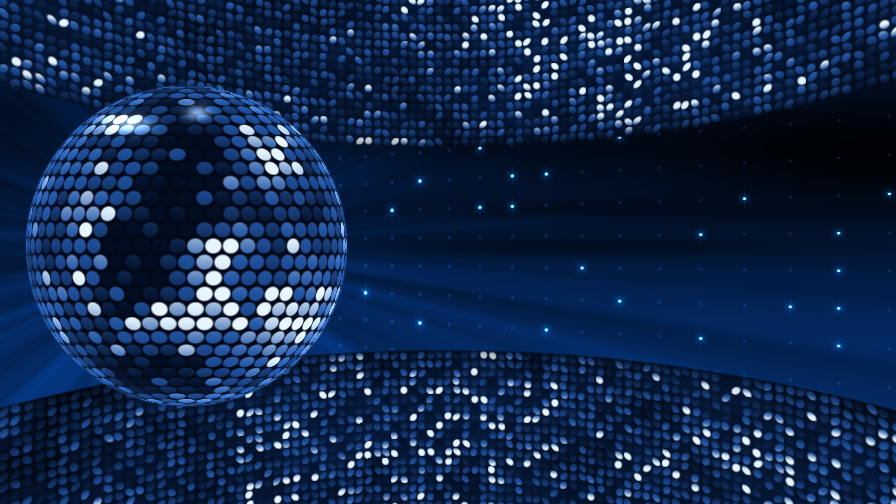
Write a Shadertoy shader that draws this background.

```glsl
float hash(vec2 p) {
    return fract(sin(dot(p, vec2(127.1, 311.7))) * 43758.5453);
}

float noise(vec2 p) {
    vec2 i = floor(p), f = fract(p);
    f = f * f * (3.0 - 2.0 * f);
    return mix(mix(hash(i), hash(i + vec2(1, 0)), f.x),
               mix(hash(i + vec2(0, 1)), hash(i + vec2(1, 1)), f.x), f.y);
}

float blob(vec2 p, vec2 center, vec2 size) {
    vec2 d = (p - center) / size;
    return exp(-dot(d, d));
}

// Navy to blue to icy white
vec3 blueRamp(float b) {
    vec3 c = mix(vec3(0.008, 0.05, 0.13), vec3(0.13, 0.33, 0.64), smoothstep(0.0, 0.55, b));
    return mix(c, vec3(0.9, 0.96, 1.0), smoothstep(0.46, 0.92, b));
}

// Dark hall with rays fanning out from the ball
vec3 hall(vec2 p, vec2 q) {
    vec2 dir = normalize(q);
    float rays = noise(dir * 16.0 + 3.0) * 0.6 + noise(dir * 41.0) * 0.4;
    vec3 c = mix(vec3(0.008, 0.085, 0.21), vec3(0.012, 0.165, 0.39), smoothstep(0.6, 0.2, p.y));
    c *= 0.78 + 0.4 * rays;
    c *= 1.0 - 0.9 * blob(p, vec2(1.75, 0.7), vec2(0.55, 0.13));
    c *= 1.0 - 0.5 * blob(p, vec2(0.95, 0.72), vec2(0.5, 0.05));
    c *= 1.0 - 0.5 * blob(p, vec2(1.1, 0.51), vec2(0.5, 0.022));
    c *= 1.0 - 0.4 * blob(p, vec2(1.2, 0.585), vec2(0.45, 0.02));
    c *= 1.0 - 0.4 * blob(p, vec2(0.0, 0.75), vec2(0.2, 0.12));
    return c + vec3(0.005, 0.05, 0.12) * exp(-4.0 * max(length(q) - 0.318, 0.0)) * rays;
}

// Faint lamp lattice, a few lamps flaring as stars
vec3 lamps(vec2 p) {
    vec2 g = vec2(20.0 * log(p.x + 0.3), (p.y - 0.5) / (0.038 + 0.022 * p.x));
    vec2 id = floor(g);
    vec2 d = (fract(g) - 0.5) * 0.05 * (p.x + 0.3);
    float r = length(d);
    float fade = smoothstep(0.028, 0.008, r);
    float lit = step(0.85, hash(id + 4.0));
    float spikes = exp(-abs(d.x - d.y) * 1100.0) + exp(-abs(d.x + d.y) * 1100.0)
                 + exp(-abs(d.x) * 1400.0);
    vec3 c = vec3(0.05, 0.17, 0.32) * smoothstep(0.0045, 0.001, r) * 0.7;
    c += lit * vec3(0.5, 0.8, 0.95) * smoothstep(0.005, 0.0015, r);
    c += lit * fade * vec3(0.05, 0.22, 0.42) * (exp(-r * 180.0) + 0.4 * spikes);
    return c * smoothstep(0.6, 0.68, p.x);
}

// Curved wall of sequins; v is the height from its rim
vec3 wall(vec2 p, float v, float seed) {
    float dx = p.x - 0.88;
    float spread = 1.0 + 0.3 * dx * dx;
    vec2 g = vec2(dx / (1.0 + 0.16 * dx * dx), v / spread) / 0.0175;
    vec2 id = floor(g) + seed;
    vec2 f = fract(g) - 0.5;
    f += 0.2 * (vec2(hash(id + 7.0), hash(id + 13.0)) - 0.5);
    f.x += f.y * (hash(id + 31.0) - 0.5) * 0.9;
    float disc = smoothstep(0.56, 0.28, length(f * vec2(1.1, 1.0)));
    float cluster = noise(id * 0.22) * 0.5 + noise(id * 0.55) * 0.5;
    cluster += 0.2 * blob(p, vec2(1.2, 0.9), vec2(0.4, 0.2))
             + 0.25 * blob(p, vec2(1.62, 0.08), vec2(0.13, 0.1))
             + 0.14 * blob(p, vec2(0.85, 0.13), vec2(0.4, 0.2))
             + 0.18 * blob(p, vec2(0.05, 0.95), vec2(0.12, 0.1))
             - 0.28 * blob(p, vec2(0.1, 0.05), vec2(0.4, 0.25))
             - 0.1 * blob(p, vec2(0.35, 0.87), vec2(0.25, 0.1));
    float h = hash(id);
    float b = 0.1 + 0.42 * h * (0.55 + cluster);
    b += 0.6 * smoothstep(1.17, 1.5, h + 0.7 * cluster);
    b *= 0.95 + 0.7 * f.y;
    // A broad blue haze lifts the gaps between the sequins
    vec3 gap = vec3(0.012, 0.075, 0.18) * (0.5 + 0.9 * cluster);
    vec3 c = mix(gap, blueRamp(b), disc);
    return c * (1.0 - 0.35 * exp(-max(v, 0.0) * 60.0));
}

// Mirror ball in unit coordinates, rows of staggered round tiles
vec3 mirrorBall(vec2 s) {
    float z = sqrt(max(1.0 - dot(s, s), 0.0));
    float rowStep = 3.14159 / 31.0;
    float v = asin(clamp(s.y, -1.0, 1.0)) / rowStep + 0.5;
    float row = floor(v);
    float lat = row * rowStep;
    float count = max(floor(56.0 * cos(lat)), 3.0);
    float stagger = 0.5 * mod(row, 2.0);
    float u = atan(s.x, z) / 6.28318 * count + stagger;
    float col = floor(u);
    float lon = (col + 0.5 - stagger) / count * 6.28318;
    vec2 center = vec2(cos(lat) * sin(lon), sin(lat));
    vec2 f = fract(vec2(u, v)) - 0.5;
    float disc = smoothstep(0.54, 0.38, length(f));

    // Reflected light and dark patches, sampled once per tile
    float h = hash(vec2(col, row) + 50.0);
    float b = 0.15 + 0.36 * h + 0.25 * (noise(center * 4.0 + 9.0) - 0.4);
    b += 0.75 * blob(center, vec2(0.2, 0.0), vec2(0.22, 0.08))
       + 0.65 * blob(center, vec2(0.13, -0.23), vec2(0.14, 0.18))
       + 0.6 * blob(center, vec2(-0.02, -0.46), vec2(0.2, 0.1))
       + 0.45 * blob(center, vec2(0.65, -0.48), vec2(0.25, 0.18))
       + 0.4 * blob(center, vec2(0.35, -0.7), vec2(0.2, 0.1))
       + 0.4 * blob(center, vec2(-0.64, 0.1), vec2(0.12, 0.3))
       + 0.5 * blob(center, vec2(-0.33, 0.76), vec2(0.25, 0.06))
       + 0.35 * blob(center, vec2(0.48, 0.6), vec2(0.25, 0.25));
    b -= 0.65 * blob(center, vec2(0.02, 0.42), vec2(0.26, 0.32))
       + 0.65 * blob(center, vec2(-0.36, -0.13), vec2(0.2, 0.26))
       + 0.35 * blob(center, vec2(-0.1, -0.8), vec2(0.5, 0.18));
    b += 0.35 * step(0.87, h) * z;
    vec3 c = mix(vec3(0.005, 0.03, 0.09), blueRamp(b + 0.12 * f.y), disc);
    c += vec3(0.12, 0.24, 0.4) * pow(1.0 - z, 4.0);
    return c + vec3(0.5, 0.6, 0.7) * (blob(s, vec2(-0.36, 0.76), vec2(0.13, 0.05))
                                    + blob(s, vec2(0.07, 0.83), vec2(0.07, 0.04)));
}

void mainImage(out vec4 fragColor, in vec2 fragCoord) {
    vec2 p = fragCoord / iResolution.y;
    float px = 1.5 / iResolution.y;
    vec2 q = p - vec2(0.37, 0.512);
    float bend = (p.x - 0.88) * (p.x - 0.88);
    float top = p.y - 0.708 - 0.163 * bend;
    float bottom = 0.305 - 0.148 * bend - p.y;

    vec3 c = hall(p, q) + lamps(p);
    c = mix(c, wall(p, top, 0.0), smoothstep(-px, px, top));
    c = mix(c, wall(p, bottom, 90.0), smoothstep(-px, px, bottom));
    c = mix(c, mirrorBall(q / 0.318), smoothstep(px, -px, length(q) - 0.318));
    fragColor = vec4(c, 1.0);
}
```
